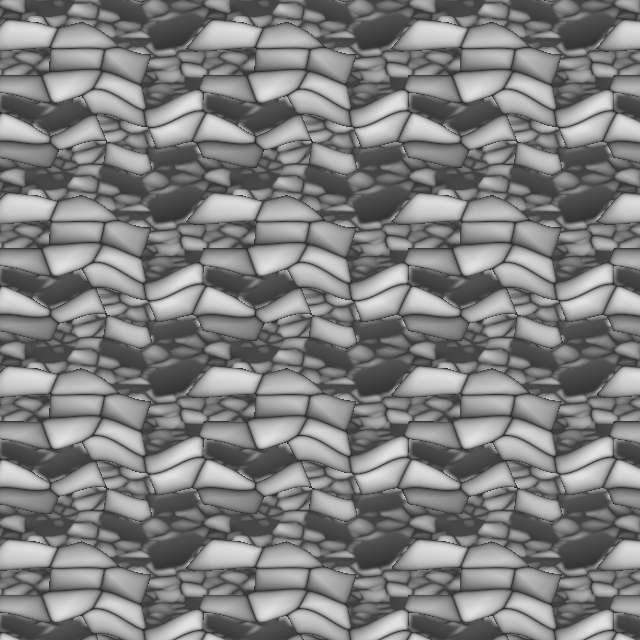
Give the GLSL for this texture, as a WebGL 2 fragment shader.

```glsl
#version 300 es
precision highp float;
// Draws a tiling grey wall of rounded, angular stones in three sizes.

uniform vec2 u_resolution;
out vec4 outColor;

const vec2 REPEATS = vec2(3.118, 3.695);  // tiles across and up the canvas
const vec2 TILE_ORIGIN = vec2(0.074, 1.0);
const float GAP_GREY = 0.19;
const float PIT_GREY = 0.28;

// Large blocks, four to a course, top course first:
// 0 is a heap of small stones, 1 a dark pit, above that a block of level / 10
const vec2 BLOCK_GRID = vec2(4, 7);
const float BLOCK_KIND[28] = float[28](
  0.0, 1.0, 0.0, 0.0,
  7.6, 0.0, 1.0, 8.2,
  7.2, 6.8, 0.0, 0.0,
  8.0, 8.4, 0.0, 7.0,
  1.0, 7.6, 8.2, 1.0,
  7.8, 0.0, 8.0, 8.2,
  0.0, 7.4, 1.0, 5.6);

struct Stone {
  vec2 cell;    // wrapped cell index, identifies the stone
  vec2 offset;  // position relative to its seed, in cells
  float edge;   // distance to the outline, in canvas units
};

vec3 hash3(vec2 cell, float seed) {
  vec3 q = fract(vec3(cell.xyx + seed * 7.31) * vec3(0.1031, 0.1030, 0.0973));
  q += dot(q, q.yxz + 33.33);
  return fract((q.xxy + q.yzz) * q.zyx);
}

// Two-channel value noise that wraps after "grid" cells
vec2 tileNoise(vec2 tile, vec2 grid, float seed) {
  vec2 p = tile * grid;
  vec2 i = floor(p);
  vec2 f = smoothstep(0.0, 1.0, p - i);
  vec2 a = hash3(mod(i, grid), seed).xy;
  vec2 b = hash3(mod(i + vec2(1, 0), grid), seed).xy;
  vec2 c = hash3(mod(i + vec2(0, 1), grid), seed).xy;
  vec2 d = hash3(mod(i + vec2(1, 1), grid), seed).xy;
  return mix(mix(a, b, f.x), mix(c, d, f.x), f.y);
}

float smoothMin(float a, float b, float k) {
  float h = max(k - abs(a - b), 0.0) / k;
  return min(a, b) - h * h * k * 0.25;
}

vec2 seedPoint(vec2 cell, vec2 grid, float seed, vec2 jitter) {
  return cell + 0.5 + (hash3(mod(cell, grid), seed).xy - 0.5) * jitter;
}

// Wrapped Voronoi cell with rounded corners
Stone findStone(vec2 tile, vec2 grid, float seed, vec2 jitter, float rounding) {
  vec2 p = tile * grid;
  vec2 base = floor(p);
  vec2 toCanvas = 1.0 / (grid * REPEATS);
  vec2 nearest = vec2(0.0);
  vec2 owner = base;
  float best = 1e3;
  for (int y = -1; y <= 1; y++)
  for (int x = -1; x <= 1; x++) {
    vec2 cell = base + vec2(x, y);
    vec2 toSeed = seedPoint(cell, grid, seed, jitter) - p;
    float d = dot(toSeed, toSeed);
    if (d < best) { best = d; nearest = toSeed; owner = cell; }
  }
  float edge = 1.0;
  for (int y = -2; y <= 2; y++)
  for (int x = -2; x <= 2; x++) {
    if (x == 0 && y == 0) continue;
    vec2 toSeed = seedPoint(owner + vec2(x, y), grid, seed, jitter) - p;
    vec2 across = toSeed - nearest;
    float d = dot(0.5 * (toSeed + nearest), across) / length(across / toCanvas);
    edge = smoothMin(edge, d, rounding);
  }
  return Stone(mod(owner, grid), -nearest, max(edge, 0.0));
}

// Grey of a tilted, ridged face that falls off into the gap around it
float stoneGrey(Stone s, float level, float spread, float bevel, float seed) {
  vec3 rnd = hash3(s.cell, seed + 5.0) - 0.5;
  vec2 across = vec2(rnd.y, 0.5 - abs(rnd.x));
  float tilt = dot(s.offset, rnd.xy * vec2(0.4, 0.6));
  float ridge = abs(dot(s.offset, across) + rnd.z * 0.2);
  float face = level + rnd.z * spread + tilt - 0.5 * ridge;
  face *= 0.92 + 0.12 * smoothstep(0.0, bevel * 7.0, s.edge);
  return mix(GAP_GREY, face, 1.0 - exp(-s.edge / bevel));
}

// One size of small stones; a share of the cells stays empty
float stoneLayer(vec2 tile, vec2 grid, float seed, float level, float bevel, float share) {
  Stone s = findStone(tile, grid, seed, vec2(0.8, 0.9), bevel * 1.6);
  float present = step(hash3(s.cell, seed + 9.0).x, share);
  return mix(GAP_GREY, stoneGrey(s, level, 0.34, bevel, seed), present);
}

void main() {
  vec2 tile = (gl_FragCoord.xy / u_resolution - TILE_ORIGIN) * REPEATS;
  vec2 bent = tile + 0.035 * (tileNoise(tile, vec2(9, 11), 3.0) - 0.5);
  vec2 sagged = tile + vec2(0.04, 0.16) * (tileNoise(tile, vec2(4, 3), 6.0) - 0.5);

  // Small stones packed over a dim, uneven floor
  float floorGrey = GAP_GREY + 0.12 * tileNoise(tile, vec2(8, 14), 2.0).x;
  float fine = stoneLayer(bent, vec2(13, 20), 11.0, 0.44, 0.0018, 0.9);
  float medium = stoneLayer(bent, vec2(8, 13), 23.0, 0.59, 0.0022, 0.66);
  float grey = max(floorGrey, max(fine, medium));

  // Large blocks stand proud, and a few cells sink to flat dark pits
  Stone block = findStone(sagged, BLOCK_GRID, 37.0, vec2(0.45, 0.85), 0.004);
  int index = int((BLOCK_GRID.y - 1.0 - block.cell.y) * BLOCK_GRID.x + block.cell.x);
  float kind = BLOCK_KIND[index];
  if (kind > 1.5) {
    grey = stoneGrey(block, kind * 0.1, 0.0, 0.0022, 37.0);
  } else if (kind > 0.5) {
    float pitGrey = PIT_GREY + 0.12 * block.offset.y;
    grey = mix(grey, pitGrey, smoothstep(0.0, 0.008, block.edge));
  }

  outColor = vec4(vec3(clamp(grey, 0.12, 0.88)), 1.0);
}
```
